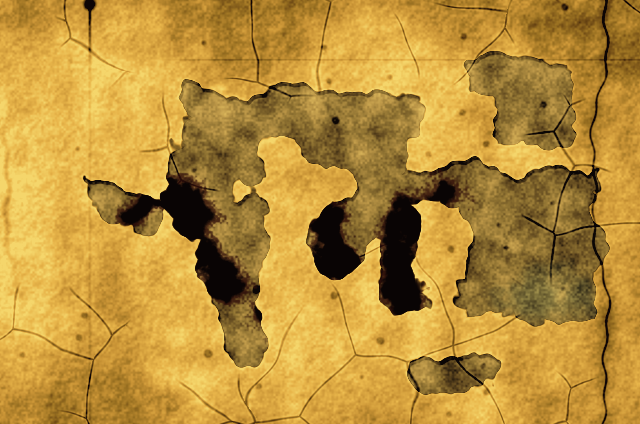
A Shadertoy shader for this texture:

```glsl
// Weathered yellow plaster wall, flaking away from olive render and dark hollows.
const vec3 TONES[6] = vec3[6](
  vec3(.05, .02, .02), vec3(.40, .26, .07), vec3(.60, .44, .13),
  vec3(.79, .58, .21), vec3(.91, .71, .29), vec3(.96, .84, .42));
const vec3 RUST = vec3(.20, .06, .04), MOSS = vec3(.48, .47, .27);
const float PLASTER_TONE = 3.85, RENDER_TONE = 1.75;
const float CRACK_SCALE = 5., CRACK_WIDTH = .0022;
const vec2 SHADOW_SHIFT = vec2(-.004, .009);

// Charred hollows: end points and end radii
const vec4 PITS[7] = vec4[7](
  vec4(.40, .53, .53, .34), vec4(.64, .33, .64, .25), vec4(.77, .48, .82, .38),
  vec4(.73, .35, .76, .31), vec4(1.04, .53, .93, .43), vec4(.93, .43, .965, .29),
  vec4(.30, .48, .36, .51));
const vec2 PIT_RADII[7] = vec2[7](vec2(.035, .03), vec2(.02), vec2(.02, .04),
  vec2(.03), vec2(.035, .045), vec2(.05), vec2(.02, .025));

vec2 hash2(vec2 p) {
  vec3 h = fract(p.xyx * vec3(.1031, .1030, .0973));
  h += dot(h, h.yzx + 33.33);
  return fract((h.xx + h.yz) * h.zy);
}

float noise(vec2 p) {
  vec2 i = floor(p), f = fract(p), e = vec2(0, 1);
  f *= f * (3. - 2. * f);
  return mix(mix(hash2(i).x, hash2(i + e.yx).x, f.x),
             mix(hash2(i + e).x, hash2(i + 1.).x, f.x), f.y);
}

// Layered noise centred on zero
float fbm(vec2 p) {
  float sum = -.48, gain = .5;
  for (int i = 0; i < 5; i++) {
    sum += gain * noise(p);
    p = mat2(1.6, 1.2, -1.2, 1.6) * p + 7.3;
    gain *= .5;
  }
  return sum;
}

// Cellular noise: distance to the seed, distance to the border, cell id
vec3 cells(vec2 p) {
  vec2 near = vec2(9), next = near;
  float id = 0.;
  for (int k = 0; k < 9; k++) {
    vec2 cell = floor(p) + vec2(k % 3, k / 3) - 1., h = hash2(cell), r = cell + h - p;
    if (dot(r, r) < dot(near, near)) { next = near; near = r; id = fract(h.x * 37. + h.y); }
    else if (dot(r, r) < dot(next, next)) next = r;
  }
  return vec3(length(near), dot(.5 * (near + next), normalize(next - near)), id);
}

// Tapered bar from ends.xy to ends.zw
float bar(vec2 p, vec4 ends, float ra, float rb) {
  vec2 a = p - ends.xy, b = ends.zw - ends.xy;
  float h = clamp(dot(a, b) / dot(b, b), 0., 1.);
  return length(a - b * h) - mix(ra, rb, h);
}

float slab(vec2 p, vec2 center, vec2 halfSize) {
  vec2 d = abs(p - center) - halfSize;
  return length(max(d, 0.)) + min(max(d.x, d.y), 0.);
}

float line(float x, float width) { return smoothstep(width, 0., abs(x)); }

// Signed distance to the bare areas, negative where plaster is missing
float bareArea(vec2 p) {
  float d = slab(p, vec2(.71, .67), vec2(.25, .10)) - .015;
  d = min(d, bar(p, vec4(.50, .56, .59, .18), .115, .035));
  d = min(d, bar(p, vec4(.86, .56, .79, .38), .08, .055));
  d = min(d, slab(p, vec2(.99, .57), vec2(.13, .045)));
  d = min(d, bar(p, vec4(.94, .46, .96, .30), .055, .04));
  d = min(d, slab(p, vec2(1.25, .42), vec2(.155, .175)));
  // Plaster tongues left standing
  d = max(d, -bar(p, vec4(.66, .62, .69, .24), .045, .07));
  d = max(d, -bar(p, vec4(.57, .56, .79, .57), .03, .03));
  d = max(d, -bar(p, vec4(1.06, .45, 1.04, .36), .05, .06));
  // Separate patches
  d = min(d, max(slab(p, vec2(1.225, .765), vec2(.125, .095)), .075 - length(p - vec2(1.12, .70))));
  d = min(d, bar(p, vec4(.20, .575, .335, .50), .02, .04));
  d = min(d, bar(p, vec4(1.01, .105, 1.15, .125), .035, .02));
  return d + .07 * cells(p * 7.).x + .022 * cells(p * 23.).x + .012 * noise(p * 60.) - .047;
}

void mainImage(out vec4 fragColor, in vec2 fragCoord) {
  vec2 p = fragCoord / iResolution.y;
  float px = 1. / iResolution.y, d = bareArea(p), bare = smoothstep(px, -px, d);
  float grain = noise(p * 190.) - .5;
  float relief = noise(p * 95.) - noise(p * 95. + vec2(-.4, .5));
  float mottle = fbm(p * 19. + 3.), streaks = fbm(p * vec2(14, 2.5));

  // Plaster: broad stains, dark top and right, bright broken lips
  float coat = PLASTER_TONE + 3.6 * fbm(p * 3.5 + 11.) + 2. * mottle + 1.3 * streaks
    + .8 * grain + .7 * relief + .7 * smoothstep(.012, 0., d)
    - 1.1 * smoothstep(.76, 1., p.y) - .5 * smoothstep(.16, 0., p.y)
    - .7 * smoothstep(1.15, 1.5, p.x);

  // Bare render: paler at the top, shaded beneath overhanging plaster
  float base = RENDER_TONE + .7 * smoothstep(.55, .8, p.y) + 4. * mottle + 1.5 * streaks
    + 1.1 * grain - 1.3 * smoothstep(-.003, .004, bareArea(p + SHADOW_SHIFT));
  float tone = mix(coat, base, bare) - 1.4 * line(d, .003);

  // Broken network of cracks with pale edges
  vec2 bend = vec2(noise(p * 13.), noise(p * 13. + 40.)) - .5;
  float seam = cells((p + .035 * bend) * CRACK_SCALE + 2.).y / CRACK_SCALE;
  tone += smoothstep(.46, .56, noise(p * 4.5 + 20.))
    * (.5 * smoothstep(.01, .003, seam) - 2.5 * line(seam, CRACK_WIDTH + px));

  // Side fissures, drip line, level joint and pocks
  float meander = .018 * sin(p.y * 8.) + .007 * sin(p.y * 23. + 1.) + .004 * sin(p.y * 71.);
  float right = p.x - 1.415 - meander;
  tone -= 2.4 * line(right, .005) + .6 * line(right, .03);
  tone -= 1.5 * line(p.x - .03 - meander, .012) * line(p.y - .54, .3);
  tone -= (.6 + 2.6 * smoothstep(.82, .96, p.y)) * line(p.x - .212, .006);
  tone -= 4. * smoothstep(.02, .008, length(p - vec2(.212, .99)));
  tone -= .8 * line(p.y - .859, .004) * smoothstep(.35, .5, p.x) * (1. - bare);
  vec3 pock = cells(p * 13.);
  tone -= 1.8 * smoothstep(.14, .04, pock.x + .15 * mottle) * step(.88, pock.z);

  vec3 color = TONES[0];
  for (int i = 1; i < 6; i++) color = mix(color, TONES[i], clamp(tone - float(i - 1), 0., 1.));

  // Greyed render, mossy corner, rusty fringe and black hollows
  color = mix(color, dot(color, vec3(.3, .6, .1)) * vec3(1.06, .98, .62), .4 * bare);
  float moss = smoothstep(.14, .03, length((p - vec2(1.28, .30)) * vec2(.8, 1.6)) + .2 * mottle);
  color = mix(color, MOSS * (.9 + .5 * grain + mottle), .6 * moss * bare);
  float pit = 1.;
  for (int i = 0; i < 7; i++) pit = min(pit, bar(p, PITS[i], PIT_RADII[i].x, PIT_RADII[i].y));
  pit += .12 * fbm(p * 16.);
  color = mix(color, RUST, .75 * bare * smoothstep(.022, 0., pit + .02 * grain));
  color = mix(color, TONES[0] * .7, bare * smoothstep(.004, -.008, pit));
  fragColor = vec4(color, 1);
}
```
